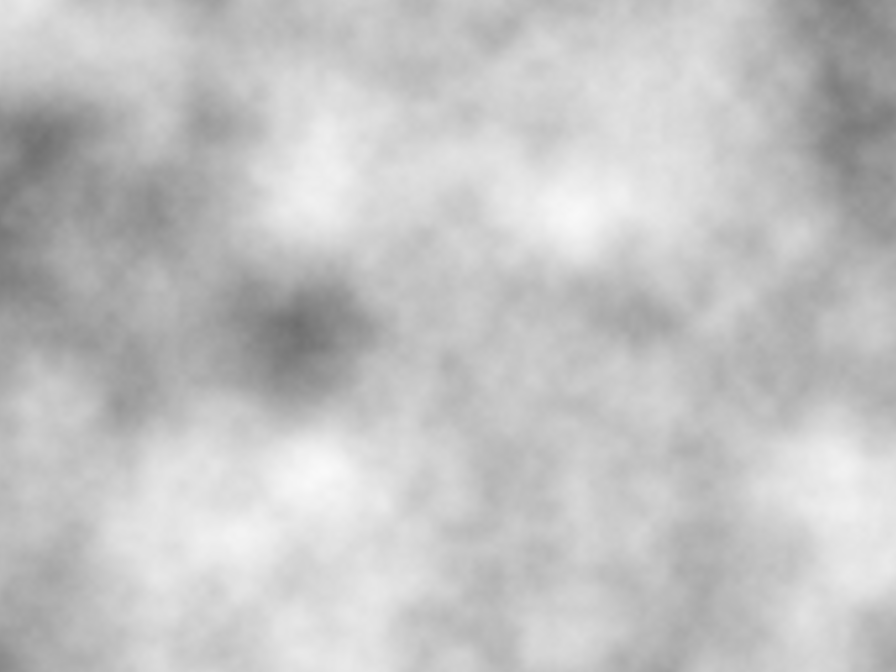
Write a WebGL 2 fragment shader that draws this texture.

```glsl
#version 300 es
precision highp float;
precision highp int;
// Soft grey clouds: several octaves of smooth value noise are summed,
// each twice as fine and half as strong as the one before, and the
// sum is mapped to a light grey range with gentle highlights.

uniform vec2 u_resolution;
out vec4 fragColor;

const int OCTAVES = 6;
const float BASE_CELLS = 4.0;    // coarsest cells per canvas height
const float MID_GREY = 0.757;
const float CONTRAST = 0.40;
const float SHOULDER = 0.12;     // holds back highlights, deepens shadows

// Integer hash of a lattice point, 0 to 1
float hash(ivec2 cell, int seed) {
    uvec3 k = uvec3(ivec3(cell, seed)) * uvec3(1597u, 7919u, 3571u);
    uint h = k.x ^ (k.y << 7) ^ (k.z << 15);
    h = (h ^ (h >> 16)) * 0x7feb352du;
    h = (h ^ (h >> 15)) * 0x846ca68bu;
    h ^= h >> 16;
    return float(h >> 8) / 16777216.0;
}

// Value noise centred on zero
float valueNoise(vec2 p, int seed) {
    ivec2 cell = ivec2(floor(p));
    vec2 f = fract(p);
    vec2 w = f * f * (3.0 - 2.0 * f);
    float low = mix(hash(cell, seed), hash(cell + ivec2(1, 0), seed), w.x);
    float high = mix(hash(cell + ivec2(0, 1), seed), hash(cell + ivec2(1, 1), seed), w.x);
    return mix(low, high, w.y) - 0.5;
}

// Octave sum; a shift per octave keeps the lattices from lining up
float clouds(vec2 p, int seed) {
    float sum = 0.0;
    float amplitude = 1.0;
    for (int i = 0; i < OCTAVES; i++) {
        sum += amplitude * valueNoise(p, seed + i);
        p = p * 2.0 + vec2(0.37, 0.61);
        amplitude *= 0.5;
    }
    return sum;
}

// Grey level for a cloud density around zero
float cloudTone(float density) {
    return MID_GREY + CONTRAST * density - SHOULDER * density * density;
}

void main() {
    vec2 p = gl_FragCoord.xy / u_resolution.y;
    float grey = cloudTone(clouds(p * BASE_CELLS, 11));
    fragColor = vec4(vec3(clamp(grey, 0.0, 1.0)), 1.0);
}
```
